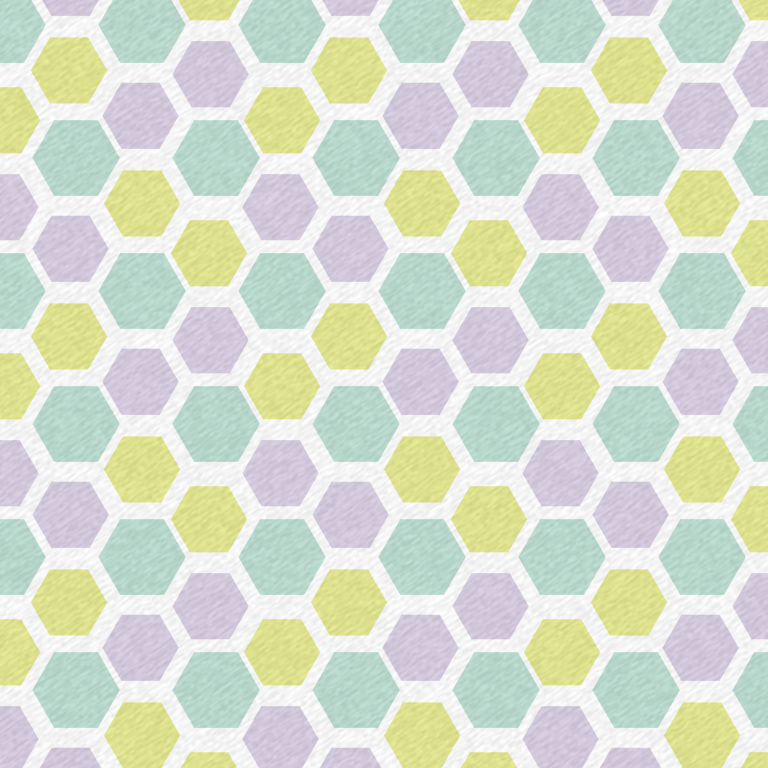
This pattern is drawn by a WebGL 1 fragment shader. Its source:

```glsl
precision highp float;
// Staggered columns of mint, lime and lilac hexagons on white twill cloth.

uniform vec2 u_resolution;

const vec3 CLOTH = vec3(0.957, 0.957, 0.957);
const vec3 MINT  = vec3(0.715, 0.840, 0.795);
const vec3 LIME  = vec3(0.865, 0.880, 0.555);
const vec3 LILAC = vec3(0.820, 0.780, 0.855);

// Lengths are fractions of the canvas height.
const float COLUMN_STEP  = 0.09115;
const float ROW_PERIOD   = 0.34635;
const vec2  ORIGIN       = vec2(0.0007, 0.0326);
const float LARGE_RADIUS = 0.0569;
const float SMALL_RADIUS = 0.0497;

const float TWILL_COUNT = 125.0;   // diagonal ribs per canvas
const float GRAIN_COUNT = 260.0;   // thread grains per canvas
const float TWILL_DEPTH = 0.016;
const float GRAIN_DEPTH = 0.060;

float hash(vec2 p) {
  vec3 q = fract(vec3(p.xyx) * 0.1031);
  q += dot(q, q.yzx + 33.33);
  return fract((q.x + q.y) * q.z);
}

float noise(vec2 p) {
  vec2 i = floor(p);
  vec2 f = fract(p);
  f = f * f * (3.0 - 2.0 * f);
  return mix(mix(hash(i), hash(i + vec2(1.0, 0.0)), f.x),
             mix(hash(i + vec2(0.0, 1.0)), hash(i + vec2(1.0, 1.0)), f.x), f.y);
}

// Signed distance to a hexagon with flat top and bottom.
float hexagon(vec2 p, float radius) {
  p = abs(p);
  return max(p.y, 0.866 * p.x + 0.5 * p.y) - 0.866 * radius;
}

// Offset of a hexagon from its column's anchor; kind 0 mint, 1 lime, 2 lilac.
vec2 slotOffset(float kind, float odd, float limeFirst) {
  if (kind < 0.5) return vec2(mix(0.0020, 0.0072, odd), 0.0);
  if (kind < 1.5) return vec2(mix(0.0020, -0.0020, odd), mix(0.2323, 0.1240, limeFirst));
  return vec2(0.0, mix(0.1182, 0.2372, limeFirst));
}

vec3 kindColour(float kind) {
  return kind < 0.5 ? MINT : (kind < 1.5 ? LIME : LILAC);
}

// Embossed diagonal ribs broken up by fine thread grain.
float weave(vec2 p) {
  vec2 along = vec2(0.82, 0.57);
  vec2 across = vec2(-0.57, 0.82);
  vec2 q = vec2(dot(p, along), dot(p, across));
  float wobble = noise(q * vec2(0.3, 0.6) * GRAIN_COUNT);
  float rib = sin(6.2832 * (q.y * TWILL_COUNT + 0.7 * wobble));
  float grain = noise(q * vec2(0.65, 1.1) * GRAIN_COUNT + 40.0) - 0.5;
  return TWILL_DEPTH * rib + GRAIN_DEPTH * grain;
}

void main() {
  vec2 p = gl_FragCoord.xy / u_resolution.y;
  vec2 down = vec2(p.x, 1.0 - p.y);
  float pixel = 1.0 / u_resolution.y;
  float nearest = floor((down.x - ORIGIN.x) / COLUMN_STEP + 0.5);
  vec3 colour = CLOTH;

  // Neighbouring columns, three hexagons per vertical period.
  for (int i = -1; i <= 1; i++) {
    float column = nearest + float(i);
    float odd = mod(column, 2.0);
    float limeFirst = step(1.0, abs(mod(column, 4.0) - 1.5));
    vec2 anchor = ORIGIN + vec2(column * COLUMN_STEP, odd * 0.5 * ROW_PERIOD);
    for (int k = 0; k < 3; k++) {
      float kind = float(k);
      vec2 d = down - anchor - slotOffset(kind, odd, limeFirst);
      d.y -= ROW_PERIOD * floor(d.y / ROW_PERIOD + 0.5);
      float radius = k == 0 ? LARGE_RADIUS : SMALL_RADIUS;
      float cover = 1.0 - smoothstep(-0.75 * pixel, 0.75 * pixel, hexagon(d, radius));
      colour = mix(colour, kindColour(kind), cover);
    }
  }

  gl_FragColor = vec4(clamp(colour + weave(p), 0.0, 1.0), 1.0);
}
```
